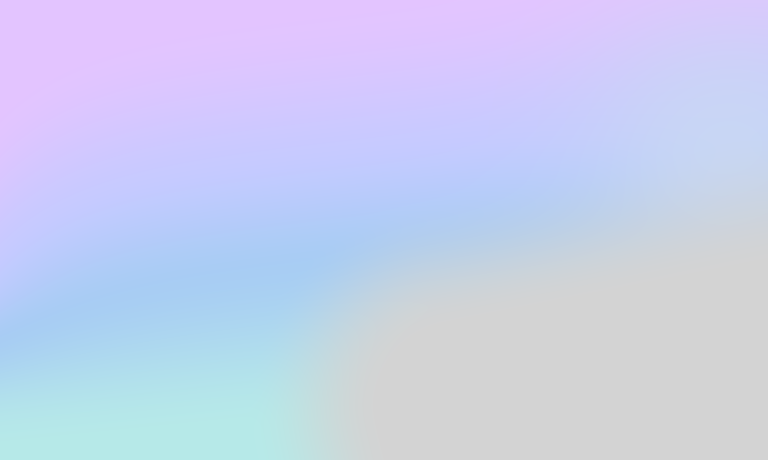
A Shadertoy shader for this background:

```glsl
// Soft pastel gradient: violet through blue to aqua, with a grey haze at the lower right.

const vec3 VIOLET     = vec3(0.890, 0.770, 1.000);
const vec3 PERIWINKLE = vec3(0.760, 0.795, 1.000);
const vec3 SKY_BLUE   = vec3(0.655, 0.800, 0.955);
const vec3 AQUA       = vec3(0.715, 0.915, 0.910);
const vec3 PALE_BLUE  = vec3(0.790, 0.848, 0.950);
const vec3 GREY       = vec3(0.828, 0.828, 0.828);

// Colour ramp from the top (0) to the bottom (1)
vec3 pastelRamp(float s) {
    vec3 color = mix(VIOLET, PERIWINKLE, smoothstep(0.08, 0.50, s));
    color = mix(color, SKY_BLUE, smoothstep(0.40, 0.66, s));
    return mix(color, AQUA, smoothstep(0.60, 1.00, s));
}

// Tilted depth whose bands bend downward near the left edge
float bandDepth(vec2 uv) {
    float depth = 1.0 - uv.y;
    float bend = 0.15 * exp(-uv.x / 0.10);
    float fade = 1.0 - smoothstep(0.60, 0.95, depth);
    return depth + 0.17 * uv.x - bend * fade;
}

// Round falloff around a centre
float glow(vec2 p, vec2 center, float radius) {
    vec2 offset = (p - center) / radius;
    return exp(-dot(offset, offset));
}

// Distance to a ray, with the side below it compressed
float rayDistance(vec2 p, vec2 start, vec2 direction, float lowerScale) {
    vec2 axis = normalize(direction);
    vec2 offset = p - start;
    float along = min(dot(offset, axis), 0.0);
    float across = dot(offset, vec2(-axis.y, axis.x));
    across *= mix(lowerScale, 1.0, smoothstep(-0.05, 0.05, across));
    return length(vec2(along, across));
}

void mainImage(out vec4 fragColor, in vec2 fragCoord) {
    vec2 uv = fragCoord / iResolution.xy;
    vec2 p = vec2(uv.x, uv.y * 0.6);

    // Diagonal bands
    vec3 color = pastelRamp(bandDepth(uv));

    // Pale light at the right
    color = mix(color, PALE_BLUE, 0.85 * glow(p, vec2(0.95, 0.40), 0.18));

    // Grey haze with a rounded left end
    float haze = rayDistance(p, vec2(0.60, 0.07), vec2(1.0, 0.20), 0.4);
    color = mix(color, GREY, 1.0 - smoothstep(0.10, 0.28, haze));

    fragColor = vec4(color, 1.0);
}
```
